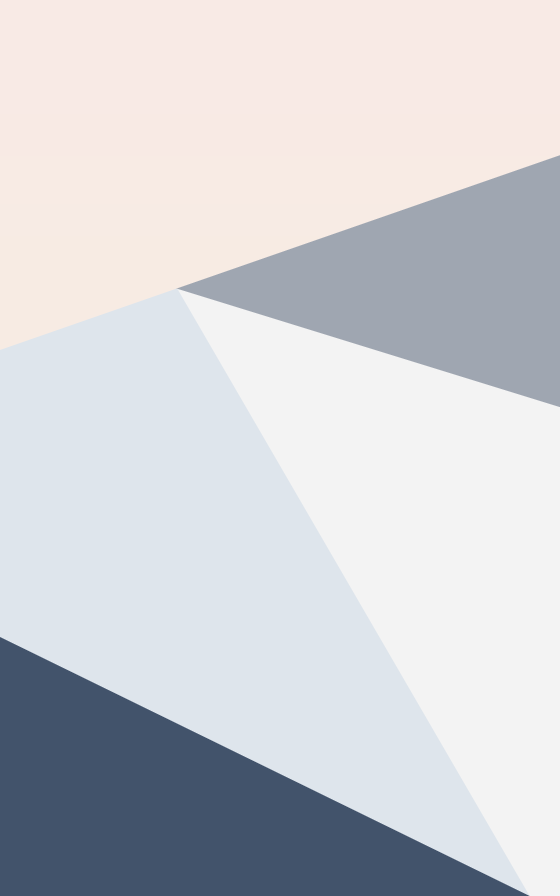
This background is drawn by a Shadertoy shader. Its source:

```glsl
// Corners, as fractions of the canvas
const vec2 HUB        = vec2(0.3167, 0.6777);
const vec2 FOOT       = vec2(0.9458, 0.0);
const vec2 SKY_LEFT   = vec2(0.0, 0.6094);
const vec2 SKY_RIGHT  = vec2(1.0, 0.8268);
const vec2 GREY_RIGHT = vec2(1.0, 0.5456);
const vec2 NAVY_LEFT  = vec2(0.0, 0.2891);

// Palette
const vec3 WHITE      = vec3(0.953, 0.953, 0.953);
const vec3 ICE        = vec3(0.871, 0.898, 0.925);
const vec3 GREY       = vec3(0.624, 0.651, 0.694);
const vec3 BLUSH_TOP  = vec3(0.973, 0.918, 0.898);
const vec3 BLUSH_BASE = vec3(0.969, 0.922, 0.890);
const vec3 NAVY       = vec3(0.259, 0.325, 0.420);

const float EDGE_PIXELS = 1.0;

// Smooth coverage of the half plane to the left of the line from a to b
float leftOf(vec2 uv, vec2 a, vec2 b) {
    vec2 along = normalize((b - a) * iResolution.xy);
    vec2 offset = (uv - a) * iResolution.xy;
    float dist = along.x * offset.y - along.y * offset.x;
    return clamp(dist / EDGE_PIXELS + 0.5, 0.0, 1.0);
}

void mainImage(out vec4 fragColor, in vec2 fragCoord) {
    vec2 uv = fragCoord / iResolution.xy;

    // Facets meeting at the hub
    vec3 color = mix(WHITE, ICE, leftOf(uv, FOOT, HUB));
    color = mix(color, GREY, leftOf(uv, HUB, GREY_RIGHT));

    // Upper field with a faint warm shift toward its lower edge
    vec3 blush = mix(BLUSH_BASE, BLUSH_TOP, smoothstep(0.6, 1.0, uv.y));
    color = mix(color, blush, leftOf(uv, SKY_LEFT, SKY_RIGHT));

    // Dark lower corner
    color = mix(color, NAVY, leftOf(uv, FOOT, NAVY_LEFT));

    fragColor = vec4(color, 1.0);
}
```
